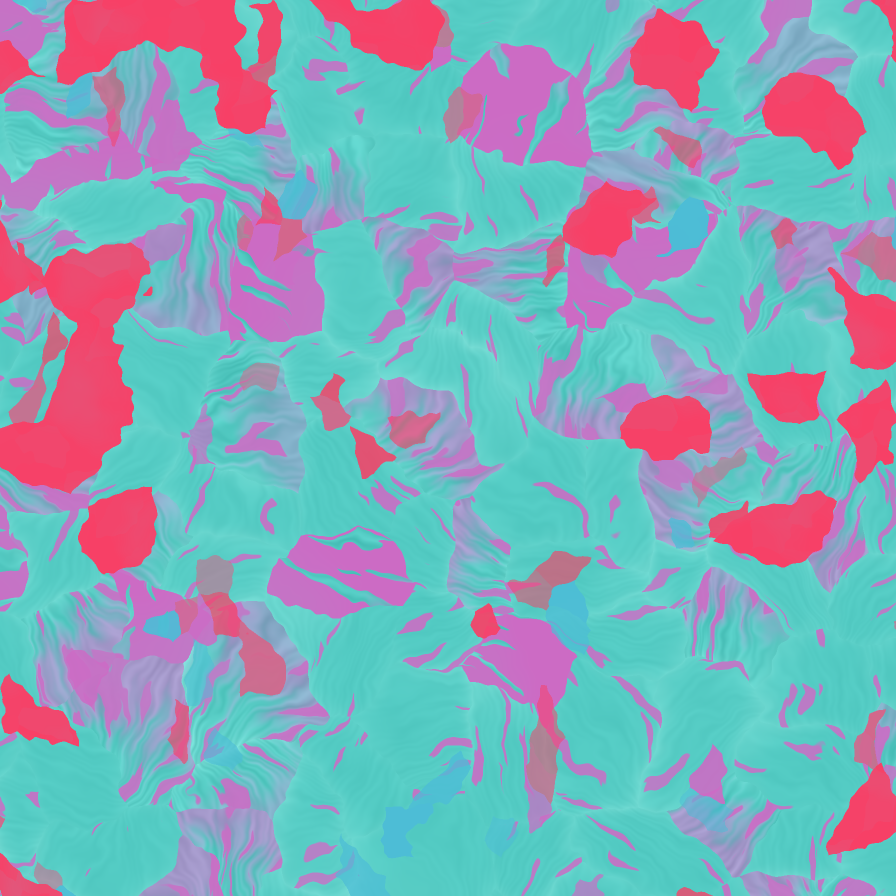
Give the GLSL for this texture, as a WebGL 1 fragment shader.

```glsl
precision highp float;
// Torn petals in aqua, orchid and coral, like a loose paper collage.
// Warped Voronoi cells give the pieces; gradient noise stretched along a
// random direction in each cell gives fanned streaks and translucent veils.

uniform vec2 u_resolution;

#define PETAL_SCALE 9.5
#define CORAL_SCALE 13.0
#define CHIP_SCALE 32.0
#define WARP 0.055
#define TEAR 0.013
#define SOLID_SHARE 0.09
#define STREAKED_SHARE 0.40
#define CORAL_CENTRE 0.03
#define CORAL_RIM 0.19
#define GLOW 0.8

const vec3 AQUA = vec3(0.325, 0.795, 0.765);
const vec3 PALE_AQUA = vec3(0.48, 0.87, 0.84);
const vec3 ORCHID = vec3(0.80, 0.42, 0.77);
const vec3 LILAC = vec3(0.67, 0.57, 0.79);
const vec3 MIST_BLUE = vec3(0.53, 0.68, 0.79);
const vec3 CORAL = vec3(0.97, 0.25, 0.40);
const vec3 ROSE = vec3(0.83, 0.40, 0.54);
const vec3 CYAN = vec3(0.30, 0.74, 0.84);

struct Cell {
  vec2 id;
  vec2 offset;   // from the cell's seed point
  float border;  // 0 on the border, growing inwards
};

vec2 hash2(vec2 p) {
  vec3 q = fract(p.xyx * vec3(0.1031, 0.1030, 0.0973));
  q += dot(q, q.yzx + 33.33);
  return fract((q.xx + q.yz) * q.zy);
}

float cornerSlope(vec2 corner, vec2 delta) {
  float angle = 6.2832 * hash2(corner).x;
  return dot(vec2(cos(angle), sin(angle)), delta);
}

float gradientNoise(vec2 p) {
  vec2 i = floor(p), f = p - i;
  vec2 u = f * f * f * (f * (f * 6.0 - 15.0) + 10.0);
  vec2 e = vec2(1.0, 0.0);
  return mix(mix(cornerSlope(i, f), cornerSlope(i + e, f - e), u.x),
             mix(cornerSlope(i + e.yx, f - e.yx), cornerSlope(i + 1.0, f - 1.0), u.x), u.y);
}

vec2 noise2(vec2 p) {
  return vec2(gradientNoise(p), gradientNoise(p + 37.7));
}

Cell findCell(vec2 p) {
  Cell cell = Cell(vec2(0.0), vec2(0.0), 0.0);
  float nearest = 9.0, second = 9.0;
  for (int y = -1; y <= 1; y++) {
    for (int x = -1; x <= 1; x++) {
      vec2 id = floor(p) + vec2(float(x), float(y));
      vec2 offset = p - id - 0.04 - 0.92 * hash2(id + 11.0);
      float d = length(offset);
      if (d < nearest) {
        second = nearest;
        nearest = d;
        cell.id = id;
        cell.offset = offset;
      } else {
        second = min(second, d);
      }
    }
  }
  cell.border = second - nearest;
  return cell;
}

// Evenly spread 0..1 value per cell, so that the shares hold
float rank(vec2 id, float seed) {
  return fract(dot(id, vec2(0.7549, 0.5698)) + 0.5 * hash2(id + seed).y + seed * 0.13);
}

vec3 petals(vec2 p) {
  Cell petal = findCell(p * PETAL_SCALE);
  float kind = rank(petal.id, 5.0);
  vec2 random = hash2(petal.id + 71.0);
  float angle = 6.2832 * random.x;
  vec2 along = vec2(cos(angle), sin(angle));
  vec2 q = vec2(dot(petal.offset, along), dot(petal.offset, vec2(-along.y, along.x)));

  // Aqua ground with pale, glowing seams
  float shade = gradientNoise(p * 6.0 + 3.0);
  float seam = exp(-5.5 * petal.border) * (0.6 + shade);
  vec3 color = mix(AQUA, PALE_AQUA, clamp(GLOW * seam + 0.2 * shade, 0.0, 1.0));

  // Fanned streaks, broad and fine, and a veil that fades along the petal
  float fan = q.y / (1.1 + 0.6 * q.x);
  float streak = gradientNoise(vec2(q.x * 1.3, fan * 6.0) + petal.id * 17.3);
  float fine = gradientNoise(vec2(q.x * 2.0, fan * 17.0) + petal.id * 9.1);
  float streaked = step(kind, STREAKED_SHARE);
  float solid = step(kind, SOLID_SHARE);
  float veil = smoothstep(-0.45, 0.35, q.x + 0.6 * streak + 0.4 * fine) * streaked;
  color = mix(color, mix(MIST_BLUE, LILAC, smoothstep(0.25, 0.65, random.y + 0.4 * streak)), 0.9 * veil);
  color += 0.07 * fine * (0.4 + streaked);

  float cut = mix(0.36, 0.21, streaked) - 0.50 * solid;
  float ridge = streak + 0.35 * fine;
  float ink = smoothstep(cut - 0.012, cut + 0.022, ridge);
  vec3 orchid = mix(ORCHID, LILAC, clamp(0.2 * random.y + 0.5 * shade, 0.0, 0.45));
  return mix(color, orchid, ink * (0.88 + 0.12 * solid));
}

vec3 addChips(vec3 color, vec2 p) {
  Cell chip = findCell(p * CHIP_SCALE * vec2(1.0, 0.7));
  vec2 random = hash2(chip.id + 23.0);
  vec2 centre = p - chip.offset / (CHIP_SCALE * vec2(1.0, 0.7));
  float cluster = step(0.12, gradientNoise(centre * 6.0 + 19.0));
  vec3 tint = random.y < 0.28 ? ROSE : random.y < 0.55 ? CORAL : random.y < 0.82 ? ORCHID : CYAN;
  float opacity = 0.5 + 0.5 * hash2(chip.id + 47.0).x;
  return mix(color, tint, opacity * cluster * step(random.x, 0.30));
}

vec3 addCoral(vec3 color, vec2 p) {
  Cell piece = findCell(p * CORAL_SCALE + 40.0);
  vec2 centre = (piece.id + 0.5 - 40.0) / CORAL_SCALE;
  vec2 reach = abs(centre - 0.5);
  float rim = smoothstep(0.26, 0.48, max(reach.x, reach.y));
  // Neighbouring pieces join where a broad noise is high
  float clump = 1.0 + 1.6 * gradientNoise(centre * 4.0 + 61.0);
  float chance = (CORAL_CENTRE + CORAL_RIM * rim) * mix(0.5, 1.5, centre.y) * clump;
  Cell facet = findCell(p * 26.0 + 90.0);
  float tone = 0.35 * hash2(facet.id).x * hash2(facet.id).y;
  tone += 0.5 * max(gradientNoise(p * 15.0), 0.0);
  return mix(color, mix(CORAL, ROSE, tone), step(rank(piece.id, 3.0), chance));
}

vec3 collage(vec2 uv) {
  vec2 p = uv + WARP * noise2(uv * 7.0) + TEAR * noise2(uv * 27.0);
  vec2 torn = p + 0.5 * TEAR * noise2(uv * 68.0);
  return addCoral(addChips(petals(mix(p, torn, 0.6)), torn), torn);
}

void main() {
  // Four samples per point smooth the torn edges
  vec3 sum = vec3(0.0);
  for (int i = 0; i < 4; i++) {
    vec2 shift = vec2(mod(float(i), 2.0), floor(float(i) * 0.5)) * 0.5 - 0.25;
    sum += collage((gl_FragCoord.xy + shift) / u_resolution.y);
  }
  gl_FragColor = vec4(sum * 0.25, 1.0);
}
```
